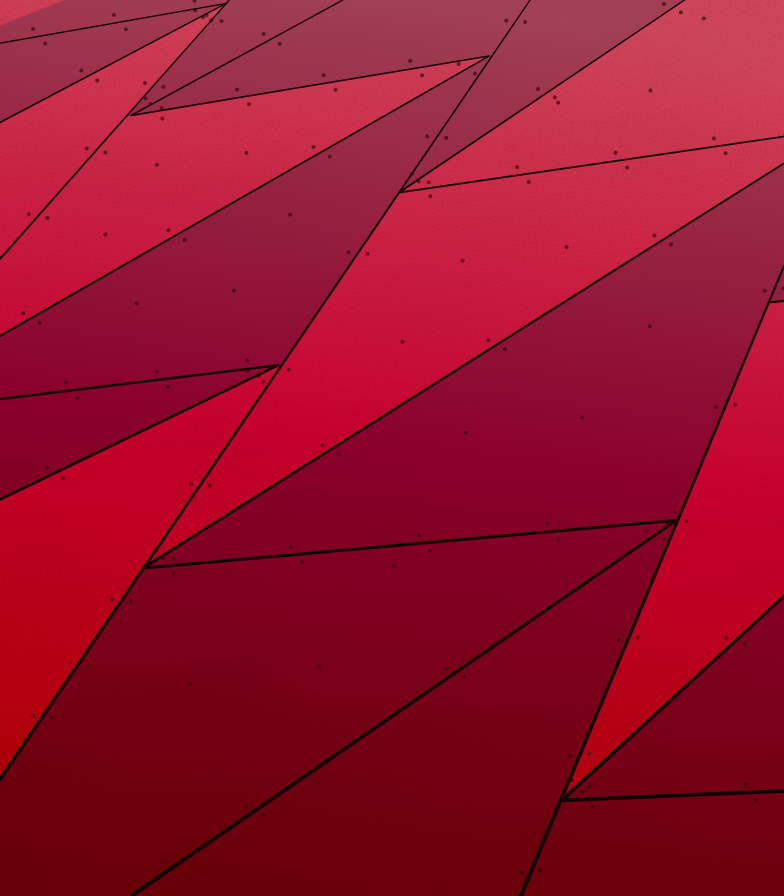
This texture is drawn by a WebGL 1 fragment shader. Its source:

```glsl
precision highp float;
// Red metal cladding: long steep joints cut the wall into bands of triangular panels.
// Half-plane tests choose light or dark panels, segment distances draw the joints,
// and repeats along each joint place its rivets.

#define DESIGN vec2(670.0, 768.0)
#define SEAM_TOP 0.55
#define SEAM_BOTTOM 1.75
#define RIVET_RADIUS 1.7
#define RIVET_OFFSET 7.0
#define RIVET_START 22.0
#define RIVET_INK 0.65
#define SIDE_TILT 0.12
#define GRAIN 0.035
#define CLOUD 0.025

uniform vec2 u_resolution;

float pixel;        // design units per canvas pixel
float seamInk = 0.0;
float rivetInk = 0.0;

vec2 gradientAt(vec2 cell) {
  float h = fract(sin(dot(cell, vec2(41.3, 289.1))) * 4375.85);
  return vec2(cos(6.2832 * h), sin(6.2832 * h));
}

float gradientNoise(vec2 p) {
  vec2 i = floor(p), f = fract(p);
  vec2 s = f * f * f * (f * (f * 6.0 - 15.0) + 10.0);
  vec2 e = vec2(1.0, 0.0);
  float low = mix(dot(gradientAt(i), f), dot(gradientAt(i + e), f - e), s.x);
  float high = mix(dot(gradientAt(i + e.yx), f - e.yx), dot(gradientAt(i + 1.0), f - 1.0), s.x);
  return mix(low, high, s.y);
}

float cover(float d) { return clamp(0.5 - d / pixel, 0.0, 1.0); }

// Coverage of the half-plane below the line a-b, with a on the left.
float below(vec2 p, vec2 a, vec2 b) {
  vec2 d = normalize(b - a), e = p - a;
  return cover(d.y * e.x - d.x * e.y);
}

// Joint from a to b, with staggered rivet pairs every gap units.
void seam(vec2 p, vec2 a, vec2 b, float gap) {
  vec2 d = normalize(b - a), e = p - a;
  float len = length(b - a);
  float along = dot(e, d), across = d.x * e.y - d.y * e.x;
  float width = mix(SEAM_TOP, SEAM_BOTTOM, p.y / DESIGN.y);
  float dist = length(vec2(along - clamp(along, 0.0, len), across));
  seamInk = max(seamInk, cover(dist - width));
  float slot = mod(along - RIVET_START + 0.5 * gap, gap) - 0.5 * gap;
  vec2 q = vec2(slot - 4.0 * sign(across), abs(across) - RIVET_OFFSET);
  float inside = step(0.0, along) * step(along, len);
  rivetInk = max(rivetInk, inside * cover(length(q) - RIVET_RADIUS));
}

// Three panel rivets on a skewed lattice; flip picks the other middle corner.
void panelRivets(vec2 p, vec2 base, float size, float flip) {
  vec2 far = vec2(131.0, -76.0), near = vec2(83.0, -11.0);
  vec2 middle = mix(near, far - near, flip);
  for (int i = 0; i < 3; i++) {
    vec2 spot = i == 0 ? vec2(0.0) : (i == 1 ? middle : far);
    rivetInk = max(rivetInk, cover(length(p - base - size * spot) - RIVET_RADIUS));
  }
}

vec3 ramp(vec3 top, vec3 middle, vec3 bottom, float h) {
  return mix(mix(top, middle, clamp(h * 2.0, 0.0, 1.0)), bottom, clamp(h * 2.0 - 1.0, 0.0, 1.0));
}

void main() {
  vec2 uv = gl_FragCoord.xy / u_resolution;
  vec2 p = vec2(uv.x, 1.0 - uv.y) * DESIGN;
  pixel = DESIGN.y / u_resolution.y;

  // Corners shared by several panels
  vec2 peak = vec2(193.0, 3.0), fork = vec2(112.0, 99.0), crest = vec2(418.0, 48.0);
  vec2 notch = vec2(341.0, 165.0), elbow = vec2(238.0, 313.0), tip = vec2(122.0, 487.0);
  vec2 hub = vec2(578.0, 446.0), foot = vec2(480.0, 686.0), stub = vec2(659.0, 259.0);

  // Ends on the canvas border
  vec2 steepL = vec2(0.0, 222.0), steepLTop = vec2(196.0, 0.0);
  vec2 steepM = vec2(0.0, 668.0), steepMTop = vec2(453.0, 0.0);
  vec2 steepR = vec2(445.0, 768.0), steepRTop = vec2(670.0, 228.0);
  vec2 cornerA = vec2(0.0, 22.0), cornerB = vec2(55.0, 0.0);
  vec2 leftA = vec2(0.0, 105.0), leftB = vec2(0.0, 288.0), leftC = vec2(0.0, 428.0);
  vec2 topEnd = vec2(585.0, 0.0), rightA = vec2(670.0, 140.0), rightB = vec2(670.0, 511.0);
  vec2 stubEnd = vec2(670.0, 258.0);

  // Light panels within each band, then the bands from left to right
  float light = max(1.0 - below(p, cornerA, cornerB), below(p, leftA, peak));
  float second = max(below(p, fork, crest) * (1.0 - below(p, leftB, crest)), below(p, leftC, elbow));
  float third = below(p, notch, topEnd) * (1.0 - below(p, tip, rightA));
  float fourth = below(p, stub, stubEnd) * (1.0 - below(p, foot, rightB));
  light = mix(light, second, below(p, steepL, steepLTop));
  light = mix(light, third, below(p, steepM, steepMTop));
  light = mix(light, fourth, below(p, steepR, steepRTop));

  // Sheen fading from pale top to deep bottom
  float h = 1.0 - uv.y + SIDE_TILT * (0.5 - uv.x);
  vec3 dark = ramp(vec3(0.63, 0.25, 0.33), vec3(0.54, 0.0, 0.17), vec3(0.41, 0.0, 0.03), h);
  vec3 bright = ramp(vec3(0.80, 0.27, 0.35), vec3(0.77, 0.0, 0.18), vec3(0.66, 0.0, 0.0), h);
  vec3 color = mix(dark, bright, light);
  color *= 1.0 + CLOUD * gradientNoise(p / vec2(150.0, 70.0));
  color *= 1.0 + GRAIN * (0.5 + light) * gradientNoise(p / 2.3);

  // Steep joints
  seam(p, steepLTop, steepL, 75.0);
  seam(p, steepMTop, steepM, 120.0);
  seam(p, steepRTop, steepR, 108.0);
  // Panel joints
  seam(p, peak, vec2(0.0, 37.0), 70.0);
  seam(p, peak, leftA, 110.0);
  seam(p, fork, vec2(293.0, 0.0), 115.0);
  seam(p, fork, crest, 75.0);
  seam(p, crest, leftB, 143.0);
  seam(p, elbow, vec2(0.0, 342.0), 78.0);
  seam(p, elbow, leftC, 190.0);
  seam(p, notch, topEnd, 130.0);
  seam(p, notch, vec2(670.0, 117.0), 85.0);
  seam(p, tip, rightA, 168.0);
  seam(p, tip, hub, 110.0);
  seam(p, hub, vec2(112.0, 768.0), 208.0);
  seam(p, foot, rightB, 180.0);
  seam(p, foot, vec2(670.0, 678.0), 140.0);
  seam(p, stub, stubEnd, 90.0);

  // Rivets inside the panels
  panelRivets(p, vec2(117.0, 260.0), 1.0, 0.0);
  panelRivets(p, vec2(398.0, 371.0), 1.2, 0.0);
  panelRivets(p, vec2(162.0, 586.0), 1.33, 0.0);
  panelRivets(p, vec2(477.0, 88.0), 0.95, 0.0);
  panelRivets(p, vec2(344.0, 293.0), 1.07, 1.0);
  panelRivets(p, vec2(90.0, 201.0), 0.92, 1.0);

  color = mix(color, vec3(0.18, 0.02, 0.04), RIVET_INK * rivetInk);
  color = mix(color, vec3(0.07, 0.0, 0.02), seamInk);
  gl_FragColor = vec4(color, 1.0);
}
```
